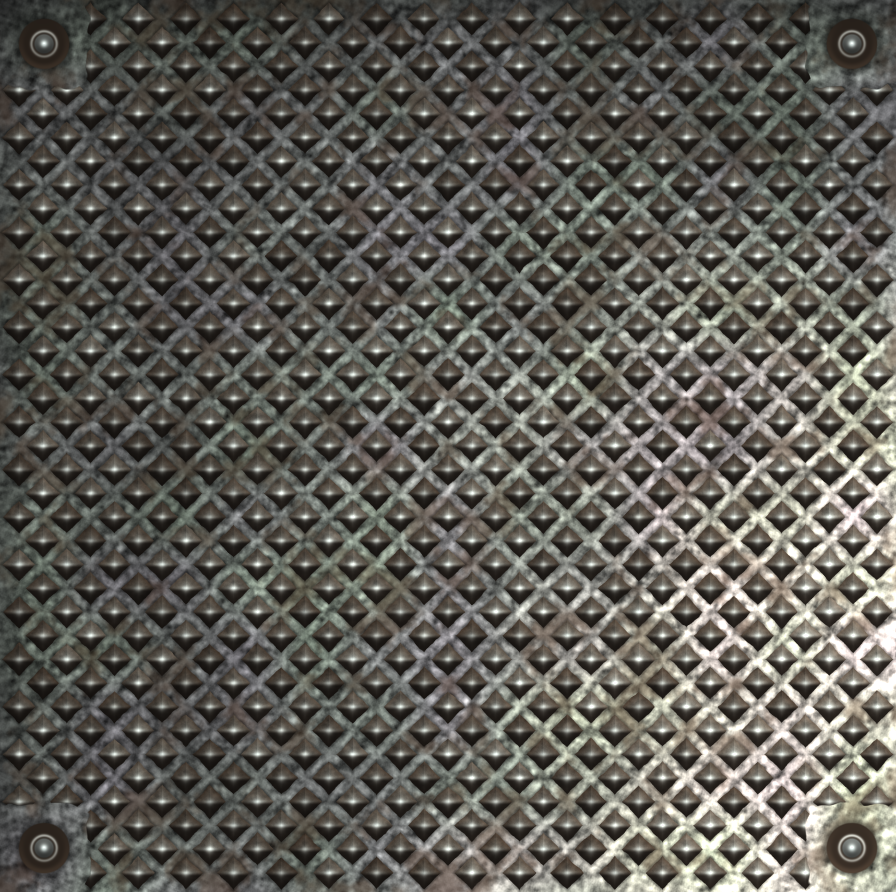
Write a WebGL 2 fragment shader that draws this texture.

```glsl
#version 300 es
precision highp float;

#define CELLS 37.6        // stud rows across the plate, both parities
#define LAST_ROW 18.5     // outermost row that still carries studs
#define STUD 0.69         // stud half width, 1.0 would close the gaps
#define RIVET_POS 16.95   // rivet offset from the plate centre
#define PAD 1.85          // half width of the plain pad round a rivet
#define GRAIN 0.75        // strength of the embossed wear
#define RUST_AMOUNT 0.55
#define STEEL vec3(0.97, 1.01, 0.98)
#define WARM vec3(1.03, 1.01, 0.94)
#define RUST vec3(0.31, 0.25, 0.20)
#define SOOT vec3(0.095, 0.080, 0.068)
#define GLINT vec3(0.80, 0.85, 0.84)

uniform vec2 u_resolution;
out vec4 fragColor;

float hash(vec2 p) {
    return fract(sin(dot(p, vec2(127.1, 311.7))) * 43758.5453);
}

float noise(vec2 p) {
    vec2 i = floor(p), f = fract(p);
    f = f * f * (3.0 - 2.0 * f);
    return mix(mix(hash(i), hash(i + vec2(1, 0)), f.x),
               mix(hash(i + vec2(0, 1)), hash(i + vec2(1, 1)), f.x), f.y);
}

float fbm(vec2 p) {
    float sum = 0.0, amp = 0.5;
    for (int k = 0; k < 4; k++) {
        sum += amp * noise(p);
        p = mat2(1.6, 1.2, -1.2, 1.6) * p + 7.3;
        amp *= 0.5;
    }
    return sum;
}

// Broad light: pale glow at lower right, dim at the top and left
float plateLight(vec2 uv) {
    vec2 toGlow = (uv - vec2(0.95, 0.12)) * vec2(1.0, 0.85);
    float light = 0.44 + 0.44 * exp(-5.5 * dot(toGlow, toGlow));
    light += 0.07 * (uv.x - 0.5) - 0.09 * smoothstep(0.55, 1.0, uv.y);
    light *= mix(0.72, 1.0, smoothstep(0.0, 0.05, uv.x));
    light *= mix(0.65, 1.0, smoothstep(0.0, 0.05, 1.0 - uv.y));
    return light * (0.72 + 0.56 * fbm(uv * 6.0 + 3.0));
}

vec3 plateColor(vec2 q, float light) {
    // Emboss: difference of two nearby noise samples
    vec2 g = q * 2.1;
    float relief = fbm(g) - fbm(g + vec2(0.32, -0.38));
    float speck = noise(q * 5.5) - 0.5;
    vec3 col = mix(STEEL, WARM, smoothstep(0.45, 0.8, light)) * light;
    col *= 1.0 + GRAIN * (2.1 * relief + 0.45 * speck);
    // Rust stains and faint colour tints
    float stain = smoothstep(0.48, 0.72, fbm(q * 0.8 + 11.0));
    col = mix(col, RUST * (0.6 + light), RUST_AMOUNT * stain);
    float tint = noise(q * 0.35 + 40.0) - 0.5;
    return col * (1.0 + tint * vec3(0.06, -0.05, 0.09));
}

// Pyramid stud: lit upper facets, dark lower facets, glint on the tip
vec3 studColor(vec2 l, float d, vec2 id, float light) {
    float height = clamp(1.0 - d / STUD, 0.0, 1.0);
    float seed = hash(id + 60.0);
    float wear = fbm(l * 4.0 + id * 5.0);
    vec3 upper = mix(RUST * 0.85, vec3(0.42, 0.43, 0.41), 0.3 * seed + 0.75 * height);
    upper *= 0.65 + 0.7 * wear + 0.08 * sign(l.x);
    vec3 lower = mix(SOOT, vec3(0.27, 0.26, 0.24), height * height);
    lower *= 0.8 + 0.4 * wear;
    vec3 col = mix(lower, upper, smoothstep(-0.14, 0.08, l.y));
    col *= (0.62 + 0.85 * light) * (0.88 + 0.24 * seed);
    float tip = exp(-45.0 * dot(l, l));
    float ridge = exp(-180.0 * l.y * l.y - 9.0 * l.x * l.x);
    return col + GLINT * (0.42 * tip + 0.24 * ridge) * (0.5 + 0.5 * seed + 0.3 * light);
}

// Round rivet: dark washer, bright ring, domed centre
vec3 rivetColor(vec2 v, float r, float light) {
    float lit = 0.5 + 0.5 * v.y / max(r, 0.01);
    vec3 col = mix(SOOT, RUST, 0.35 + 0.35 * smoothstep(0.75, 1.0, r) * (1.0 - lit));
    float dome = 1.0 - smoothstep(0.36, 0.46, r);
    col = mix(col, vec3(0.31, 0.32, 0.31) * (0.65 + 0.6 * lit), dome);
    float ring = exp(-250.0 * (r - 0.53) * (r - 0.53));
    col += GLINT * ring * (0.38 + 0.22 * lit);
    col *= 0.65 + 0.8 * light;
    return col + GLINT * 0.85 * exp(-45.0 * r * r);
}

void main() {
    vec2 uv = gl_FragCoord.xy / u_resolution;
    vec2 q = (uv - 0.5) * CELLS;
    float px = CELLS / min(u_resolution.x, u_resolution.y);
    float light = plateLight(uv);
    // Nearest stud on the diagonal lattice
    vec2 diag = vec2(q.x + q.y, q.x - q.y);
    vec2 node = 2.0 * floor(diag * 0.5) + 1.0;
    vec2 t = diag - node;
    vec2 id = 0.5 * vec2(node.x + node.y, node.x - node.y);
    float d = max(abs(t.x), abs(t.y)) + 0.16 * (fbm(q * 2.5) - 0.47);
    // Mirrored corners share one rivet and pad
    vec2 v = abs(q) - RIVET_POS;
    vec2 box = max(abs(v) - PAD + 0.7, 0.0);
    float pad = length(box) - 0.7 + 0.25 * (noise(q * 2.0) - 0.5);
    float hasStud = step(max(abs(id.x), abs(id.y)), LAST_ROW);
    hasStud *= smoothstep(-px, px, pad);
    // Plate, then studs with contact shadow
    vec3 col = plateColor(q, light);
    float contact = 1.0 - smoothstep(STUD, STUD + 0.2, d);
    col *= 1.0 - 0.3 * contact * hasStud;
    float stud = (1.0 - smoothstep(STUD - px, STUD + px, d)) * hasStud;
    col = mix(col, studColor(q - id, d, id, light), stud);
    // Rivets and their soft shadow
    float r = length(v);
    col *= 1.0 - 0.45 * (1.0 - smoothstep(1.0, 1.4, r));
    vec3 rivet = rivetColor(vec2(v.x, v.y * sign(q.y)), r, light);
    col = mix(col, rivet, 1.0 - smoothstep(1.06 - px, 1.06 + px, r));
    fragColor = vec4(clamp(col, 0.0, 1.0), 1.0);
}
```
